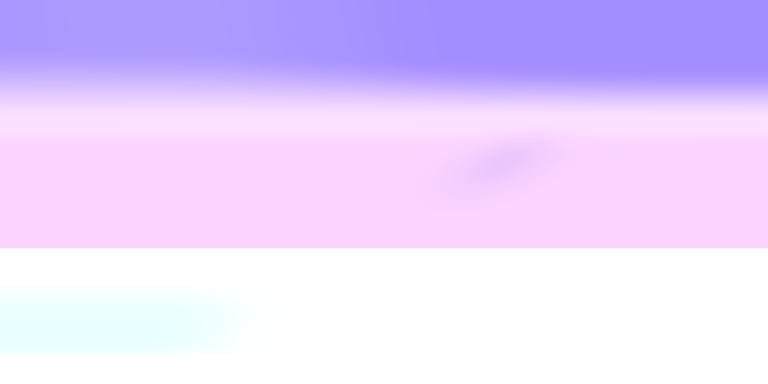
Give the GLSL for this background, as a WebGL 1 fragment shader.

```glsl
precision highp float;

uniform vec2 u_resolution;

const vec3 VIOLET_LEFT  = vec3(0.675, 0.600, 1.0);
const vec3 VIOLET_RIGHT = vec3(0.645, 0.555, 1.0);
const vec3 PALE_HAZE    = vec3(0.990, 0.885, 1.0);
const vec3 PINK         = vec3(0.980, 0.830, 0.996);
const vec3 SMUDGE       = vec3(0.920, 0.775, 0.990);
const vec3 WHITE        = vec3(1.0);
const vec3 CYAN         = vec3(0.915, 1.0, 1.0);

const float HORIZON = 0.353;
const vec2 FADE_LEFT  = vec2(0.675, 0.885);  // bottom and top of the violet fade
const vec2 FADE_RIGHT = vec2(0.685, 0.825);
const vec2 HAZE_FADE  = vec2(0.605, 0.680);
const float MOTTLE = 0.018;
const float STREAK = 0.008;

const vec2 CANVAS_SHAPE  = vec2(2.0, 1.0);
const vec2 SMUDGE_CENTER = vec2(0.653, 0.572);
const vec2 SMUDGE_RADIUS = vec2(0.125, 0.052);
const float SMUDGE_TILT  = 0.36;

const vec2 GLOW_BOTTOM = vec2(0.065, 0.100);
const vec2 GLOW_TOP    = vec2(0.175, 0.275);
const vec2 GLOW_RIGHT  = vec2(0.210, 0.385);

float hash(vec2 p) {
  return fract(sin(dot(p, vec2(127.1, 311.7))) * 43758.5453);
}

float noise(vec2 p) {
  vec2 cell = floor(p);
  vec2 f = fract(p);
  f = f * f * (3.0 - 2.0 * f);
  float low = mix(hash(cell), hash(cell + vec2(1.0, 0.0)), f.x);
  float high = mix(hash(cell + vec2(0.0, 1.0)), hash(cell + vec2(1.0)), f.x);
  return mix(low, high, f.y);
}

float ramp(vec2 range, float v) {
  return smoothstep(range.x, range.y, v);
}

// Soft ellipse, tilted upward to the right
float smudgeMask(vec2 uv) {
  vec2 d = (uv - SMUDGE_CENTER) * CANVAS_SHAPE;
  float c = cos(SMUDGE_TILT);
  float s = sin(SMUDGE_TILT);
  d = vec2(c * d.x + s * d.y, c * d.y - s * d.x) / SMUDGE_RADIUS;
  return exp(-dot(d, d));
}

vec3 upperBand(vec2 uv) {
  // Violet with faint mottling
  vec3 violet = mix(VIOLET_LEFT, VIOLET_RIGHT, smoothstep(0.30, 0.58, uv.x));
  float mottle = noise(uv * vec2(8.0, 3.0)) - 0.5;
  violet.rg += MOTTLE * mottle * (1.0 - smoothstep(0.45, 0.60, uv.x));

  // Pink, haze and violet stacked upward
  vec2 fade = mix(FADE_LEFT, FADE_RIGHT, smoothstep(0.0, 0.9, uv.x));
  vec3 color = mix(PINK, PALE_HAZE, ramp(HAZE_FADE, uv.y));
  color = mix(color, violet, ramp(fade, uv.y));

  // Thin horizontal streaks around the haze
  float streak = noise(uv * vec2(3.0, 55.0)) - 0.5;
  color.g += STREAK * streak * smoothstep(0.55, 0.60, uv.y)
           * (1.0 - smoothstep(0.72, 0.85, uv.y));

  return mix(color, SMUDGE, smudgeMask(uv));
}

vec3 lowerBand(vec2 uv) {
  // Cyan glow entering from the left
  float glow = ramp(GLOW_BOTTOM, uv.y) * (1.0 - ramp(GLOW_TOP, uv.y));
  float reach = uv.x + 0.35 * max(0.17 - uv.y, 0.0);
  glow *= 1.0 - ramp(GLOW_RIGHT, reach);
  return mix(WHITE, CYAN, glow);
}

void main() {
  vec2 uv = gl_FragCoord.xy / u_resolution;
  float pixel = 1.0 / u_resolution.y;
  float above = smoothstep(HORIZON - pixel, HORIZON + pixel, uv.y);
  vec3 color = mix(lowerBand(uv), upperBand(uv), above);
  gl_FragColor = vec4(color, 1.0);
}
```
